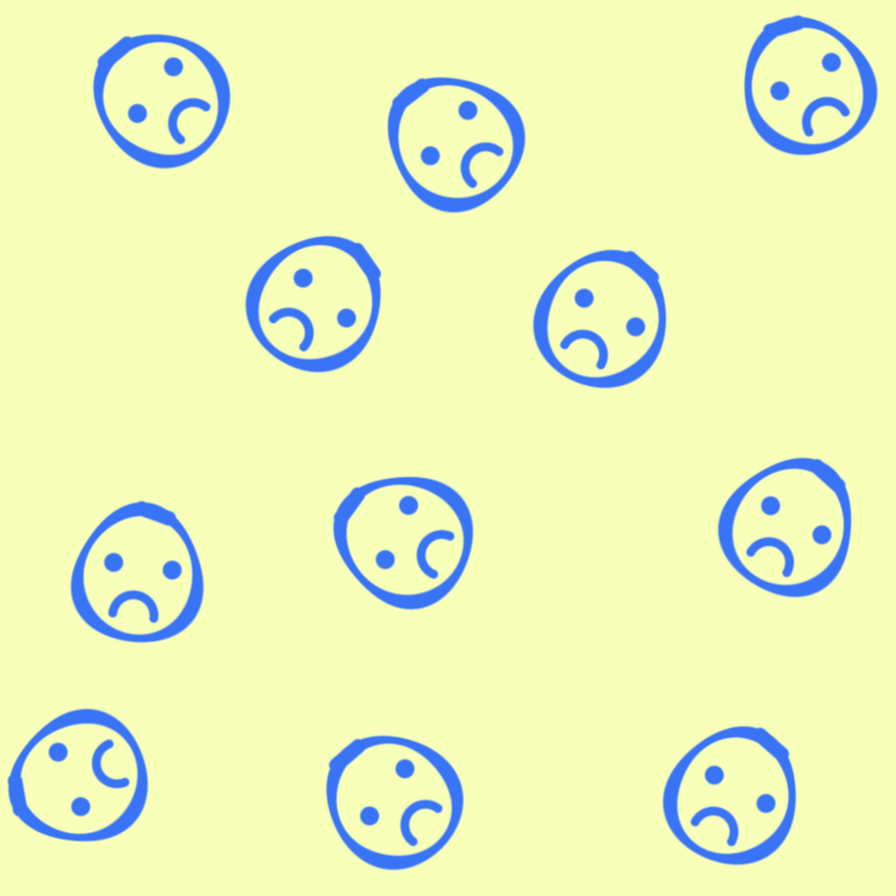
Reproduce this pattern procedurally as a WebGL 1 fragment shader.

```glsl
precision highp float;

uniform vec2 u_resolution;

const vec3 PAPER = vec3(0.97, 1.0, 0.72);
const vec3 INK = vec3(0.225, 0.455, 0.965);

float hash(vec2 p) {
  return fract(sin(dot(p, vec2(127.1, 311.7))) * 43758.5453);
}

float segment(vec2 p, vec2 a, vec2 b) {
  vec2 ab = b - a;
  return length(p - a - ab * clamp(dot(p - a, ab) / dot(ab, ab), 0.0, 1.0));
}

// Upper half circle with open ends
float arch(vec2 p, float radius) {
  return p.y > 0.0 ? abs(length(p) - radius)
                   : length(vec2(abs(p.x) - radius, p.y));
}

// Egg outline drawn with a pen of varying pressure
float headOutline(vec2 p, float seed) {
  float angle = atan(p.y, p.x);
  vec2 radii = vec2(0.95, 1.03);
  vec2 egg = vec2(p.x / (1.0 - 0.08 * p.y), p.y);
  egg *= 1.0 + 0.015 * sin(3.0 * angle + 6.28 * seed);
  float k = length(egg / radii);
  float d = k * (k - 1.0) / max(length(egg / (radii * radii)), 0.001);
  float pen = 0.085 - 0.024 * sin(3.0 * angle + 0.6 * (seed - 0.5));
  return abs(d) - pen;
}

// Signed distance to the ink of one frowning face of about unit radius
float face(vec2 p, float seed) {
  float overlap = segment(p, vec2(-0.09, 1.05), vec2(0.36, 0.95)) - 0.115;
  float eyes = length(vec2(abs(p.x - 0.05) - 0.47, p.y - 0.14)) - 0.15;
  float mouth = arch(p - vec2(0.0, -0.66), 0.33) - 0.07;
  return min(min(headOutline(p, seed), overlap), min(eyes, mouth));
}

void main() {
  vec2 uv = gl_FragCoord.xy / u_resolution;
  float size = 0.07;
  float ink = 1.0;

  // Loose rows of faces; the second row is staggered and holds one fewer
  for (int row = 0; row < 4; row++) {
    for (int column = 0; column < 3; column++) {
      if (row == 1 && column == 2) continue;
      vec2 cell = vec2(float(column), float(row));
      float stagger = row == 1 ? 1.0 : 0.5;
      vec2 jitter = vec2(hash(cell + 3.7), hash(cell + 9.2)) - 0.5;
      vec2 center = vec2((cell.x + stagger) / 3.0, 0.87 - 0.245 * cell.y);
      center += jitter * vec2(0.16, 0.08);

      // Tilts lean mostly to the left, a few far over
      float tilt = mix(-0.75, 2.2, pow(hash(cell + 17.3), 1.4));
      float c = cos(tilt), s = sin(tilt);
      vec2 p = mat2(c, -s, s, c) * (uv - center) / size;
      ink = min(ink, face(p, hash(cell + 5.1)));
    }
  }

  // Soft pen edge, never thinner than a pixel
  float edge = max(0.026, 0.75 / (size * u_resolution.y));
  gl_FragColor = vec4(mix(INK, PAPER, smoothstep(-edge, edge, ink)), 1.0);
}
```
